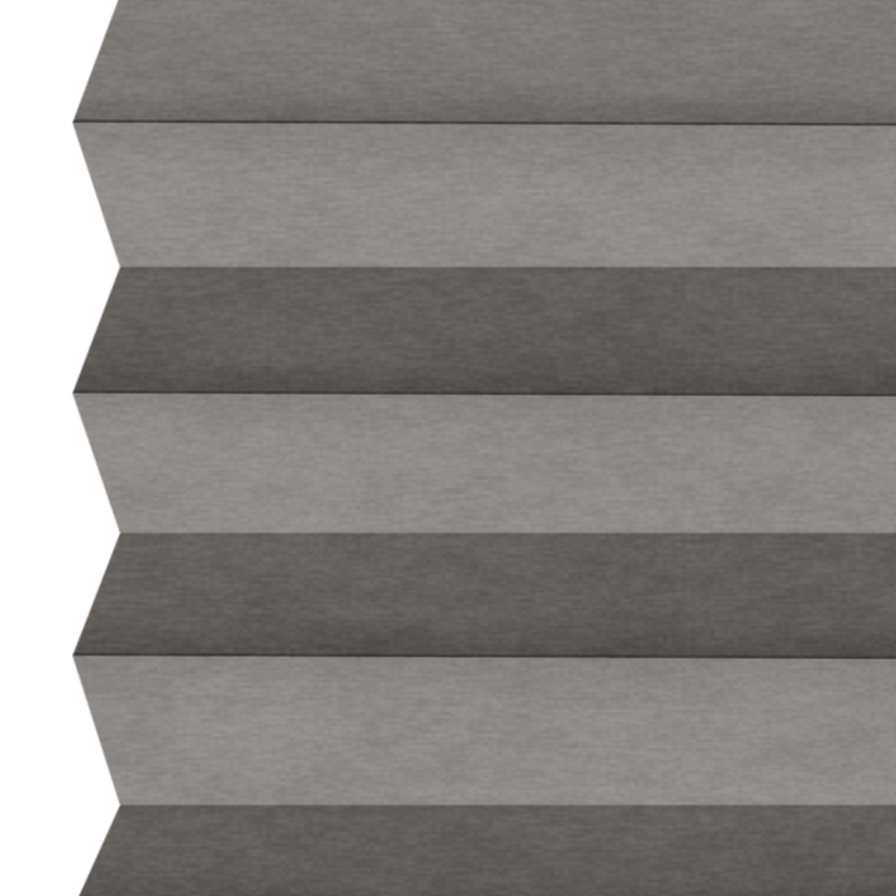
This texture is drawn by a three.js fragment shader. Its source:

```glsl
// Pleated grey fabric blind with a zigzag left edge on white.
#define PLEATS 4
#define FIRST_CREASE 0.863
#define FIRST_VALLEY 0.702
#define CREASE_X 0.081
#define VALLEY_X 0.134
#define TILT 0.004
#define SOFT 0.0022
#define CREASE_WIDTH 0.0032
#define GRAIN 0.065
#define MOTTLE 0.022

varying vec2 vUv;

const vec3 LIT = vec3(0.553, 0.540, 0.529);
const vec3 SHADED = vec3(0.385, 0.370, 0.357);
const vec3 TOP_FOLD = vec3(0.492, 0.477, 0.464);
const vec3 CREASE = vec3(0.235, 0.220, 0.210);

float hash(vec2 p) {
  return fract(sin(dot(p, vec2(12.9898, 78.233))) * 43758.5453);
}

float noise(vec2 p) {
  vec2 i = floor(p), f = fract(p);
  f = f * f * (3.0 - 2.0 * f);
  return mix(mix(hash(i), hash(i + vec2(1.0, 0.0)), f.x),
             mix(hash(i + vec2(0.0, 1.0)), hash(i + 1.0), f.x), f.y);
}

// Heights of the outward creases and the inward valleys, slightly uneven
float creaseY(float k) { return FIRST_CREASE - 0.3065 * k + 0.0045 * k * k; }
float valleyY(float k) { return FIRST_VALLEY - 0.3003 * k + 0.0033 * mod(k, 2.0); }

// Woven grain: short horizontal fibres, fine specks and broad blotches
float weave(vec2 p) {
  float fibres = noise(p * vec2(70.0, 300.0)) - 0.5;
  float specks = noise(p * vec2(190.0, 240.0) + 31.0) - 0.5;
  float blotches = noise(p * vec2(7.0, 18.0) + 5.0) + noise(p * vec2(24.0, 60.0)) - 1.0;
  return GRAIN * (0.5 * fibres + 0.5 * specks) + MOTTLE * blotches;
}

void main() {
  vec2 p = vUv;
  vec3 fabric = TOP_FOLD;
  float edge = VALLEY_X;

  // Paint each pleat from its upper valley downwards
  for (int n = 0; n < PLEATS; n++) {
    float k = float(n);
    float upper = valleyY(k - 1.0), fold = creaseY(k), lower = valleyY(k);
    float line = fold + TILT * (0.3 - p.x);
    float fall = clamp((upper - p.y) / (upper - fold), 0.0, 1.0);
    float rise = clamp((line - p.y) / (line - lower), 0.0, 1.0);

    // Shaded upper side darkens towards the crease
    vec3 back = n == 0 ? TOP_FOLD : SHADED;
    back *= 1.03 - 0.07 * fall - 0.11 * smoothstep(0.68, 1.0, fall);
    back *= 1.0 - 0.06 * exp(-abs(upper - p.y) / 0.004);

    // Lit lower side brightens away from the crease
    vec3 front = LIT * (0.955 + 0.055 * smoothstep(0.0, 0.45, rise));
    vec3 pleat = mix(front, back, smoothstep(-SOFT, SOFT, p.y - line));
    float seam = 1.0 - smoothstep(0.0, CREASE_WIDTH, abs(p.y - line - 0.001));
    pleat = mix(pleat, CREASE, 0.85 * seam);

    float cover = smoothstep(-SOFT, SOFT, upper - p.y);
    float side = p.y > fold ? mix(VALLEY_X, CREASE_X, fall)
                            : mix(CREASE_X, VALLEY_X, clamp((fold - p.y) / (fold - lower), 0.0, 1.0));
    fabric = mix(fabric, pleat, cover);
    edge = mix(edge, side, cover);
  }

  fabric += weave(p);

  // Cut the zigzag edge against white
  float inside = smoothstep(-SOFT, SOFT, p.x - edge);
  gl_FragColor = vec4(mix(vec3(1.0), fabric, inside), 1.0);
}
```
